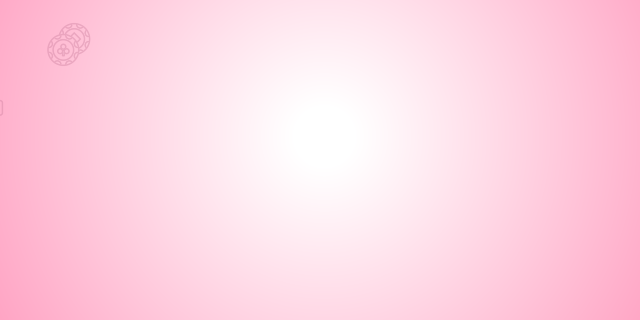
Write a WebGL 1 fragment shader that draws this background.

```glsl
precision highp float;
// Pink radial glow with faint outlined club and diamond chips at the upper left.

uniform vec2 u_resolution;

// Thin antialiased line along the zero contour of a distance
float stroke(float dist) {
  float pixel = 1.0 / u_resolution.y;
  return 1.0 - smoothstep(0.0, pixel + 0.0008, abs(dist) - 0.0004);
}

float roundBox(vec2 p, vec2 halfSize, float radius) {
  vec2 q = abs(p) - halfSize + radius;
  return length(max(q, 0.0)) + min(max(q.x, q.y), 0.0) - radius;
}

// Three lobes and a short stem
float clubShape(vec2 p) {
  float lobes = length(p - vec2(0.0, 0.010)) - 0.0075;
  lobes = min(lobes, length(vec2(abs(p.x) - 0.010, p.y + 0.004)) - 0.0075);
  float stem = roundBox(p + vec2(0.0, 0.010), vec2(0.0025, 0.008), 0.001);
  return min(lobes, stem);
}

float diamondShape(vec2 p) {
  return (abs(p.x) + abs(p.y) - 0.019) * 0.707;
}

// Outer rim, inner ring and eight scalloped edge marks
float chipLines(vec2 p) {
  float r = length(p);
  float sector = 6.28319 / 8.0;
  float angle = mod(atan(p.y, p.x), sector) - 0.5 * sector;
  vec2 folded = r * vec2(cos(angle), sin(angle));
  float scallop = stroke(length(folded - vec2(0.049, 0.0)) - 0.011);
  scallop *= 1.0 - step(0.048, r);
  return max(max(stroke(r - 0.048), stroke(r - 0.032)), scallop);
}

void main() {
  vec2 p = gl_FragCoord.xy / u_resolution.y;

  // Radial fade from white to pink
  float r = length(p - vec2(1.014, 0.573));
  float fade = sqrt(r * r + 0.0025) - 0.105;
  vec3 color = 1.0 - vec3(0.0, 0.335, 0.218) * max(fade, 0.0);

  // Overlapping chips, the front one hiding the back one
  vec2 front = p - vec2(0.198, 0.844);
  vec2 back = p - vec2(0.232, 0.878);
  float backLines = max(chipLines(back), stroke(diamondShape(back)));
  float lines = backLines * step(0.048, length(front));
  lines = max(lines, max(chipLines(front), stroke(clubShape(front))));

  // Rounded tile cut by the left edge
  float tile = roundBox(p - vec2(-0.015, 0.663), vec2(0.0225), 0.007);
  lines = max(lines, stroke(tile));

  color = mix(color, vec3(0.80, 0.50, 0.62), 0.4 * lines);
  gl_FragColor = vec4(color, 1.0);
}
```
